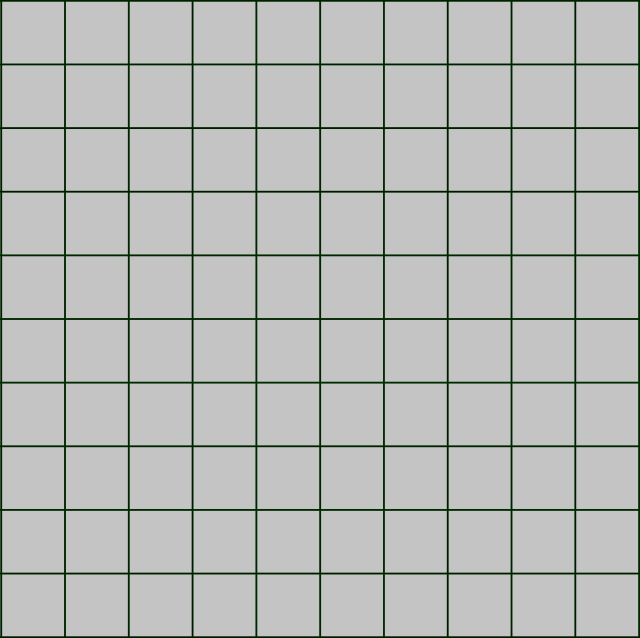
Write a Shadertoy shader that draws this pattern.

```glsl
// Draws a ten by ten grid of thin dark green lines on plain light grey.

const float CELLS = 10.0;
const float LINE_WIDTH = 0.00293;
const vec2 FIRST_LINE = vec2(0.0019, 0.00125);
const vec2 SPACING = vec2(0.09967, 0.09975);
const vec3 PAPER = vec3(0.767);
const vec3 EDGE_GREEN = vec3(0.0, 0.2, 0.0);

float hash(vec2 p) {
    return fract(sin(dot(p, vec2(127.1, 311.7))) * 43758.5453);
}

// Index of the grid line closest to a coordinate
float nearestLine(float coord, float first, float spacing) {
    return clamp(floor((coord - first) / spacing + 0.5), 0.0, CELLS);
}

// Share of a pixel that a line of the given width covers
float lineCoverage(float dist, float width, float pixel) {
    float overlap = 0.5 * (width + pixel) - abs(dist);
    return clamp(overlap / pixel, 0.0, min(1.0, width / pixel));
}

// Ink is deepest at the core and differs slightly from line to line
vec3 lineInk(float index, float axis, float coverage) {
    float coreGreen = mix(0.09, 0.17, hash(vec2(index, axis)));
    return mix(EDGE_GREEN, vec3(0.0, coreGreen, 0.0), coverage * coverage);
}

vec3 drawLine(vec3 base, float coord, float first, float spacing, float pixel, float axis) {
    float index = nearestLine(coord, first, spacing);
    float dist = coord - first - index * spacing;
    float coverage = lineCoverage(dist, LINE_WIDTH, pixel);
    return mix(base, lineInk(index, axis, coverage), coverage);
}

void mainImage(out vec4 fragColor, in vec2 fragCoord) {
    vec2 uv = fragCoord / iResolution.xy;
    vec2 pixel = 1.0 / iResolution.xy;

    // Upright lines, then level lines
    vec3 color = drawLine(PAPER, uv.x, FIRST_LINE.x, SPACING.x, pixel.x, 1.0);
    color = drawLine(color, uv.y, FIRST_LINE.y, SPACING.y, pixel.y, 2.0);

    fragColor = vec4(color, 1.0);
}
```
